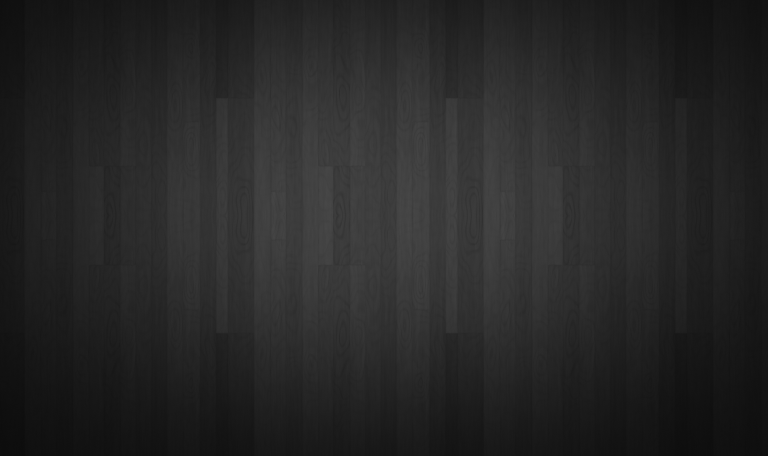
Write a Shadertoy shader that draws this texture.

```glsl
// Dark wooden planks under a soft oval light. A strip of fourteen planks repeats
// sideways and is mirrored about a horizontal axis; each plank has an inner and an
// outer board, with fibres and ring contours made from stretched value noise.

// Lengths are in canvas heights.
const float PERIOD = 0.5033;
const float STRIP_START = 0.160;
const float MIRROR_Y = 0.527;
const float LIGHT_Y = 0.56;
const vec2 LIGHT_RADIUS = vec2(0.77, 0.472);
const float AMBIENT = 0.049;
const float LIGHT_GAIN = 0.202;
const float FIBRE_DEPTH = 0.13;
const float RING_DEPTH = 0.085;
const float SEAM_DEPTH = 0.045;
const float SEAM_WIDTH = 0.0016;
const float KNOT_SHIFT = 0.008;

const int PLANKS = 14;
// Left edge of each plank in the strip, closed by the period.
const float EDGE[15] = float[15](0.0, 0.035, 0.068, 0.104, 0.138, 0.173, 0.206,
    0.241, 0.279, 0.314, 0.340, 0.397, 0.434, 0.467, PERIOD);
// Distance from the mirror axis to the butt joint; zero means an unbroken plank.
const float JOINT[14] = float[14](0.0, 0.1086, 0.1086, 0.1086, 0.0, 0.0, 0.0,
    0.206, 0.0, 0.258, 0.258, 0.0, 0.053, 0.0);
const float INNER_TONE[14] = float[14](1.04, 1.06, 0.93, 0.99, 0.97, 0.92, 1.03,
    1.04, 0.91, 1.04, 0.92, 1.04, 1.07, 0.96);
const float OUTER_TONE[14] = float[14](1.04, 1.00, 0.96, 1.02, 0.97, 0.92, 1.03,
    1.01, 0.91, 0.82, 0.87, 1.04, 1.02, 0.96);

float hash(vec2 p) {
    vec3 q = fract(p.xyx * 0.1031);
    q += dot(q, q.yzx + 33.33);
    return fract((q.x + q.y) * q.z);
}

float noise(vec2 p) {
    vec2 cell = floor(p), f = fract(p);
    f = f * f * (3.0 - 2.0 * f);
    float low = mix(hash(cell), hash(cell + vec2(1.0, 0.0)), f.x);
    float high = mix(hash(cell + vec2(0.0, 1.0)), hash(cell + 1.0), f.x);
    return mix(low, high, f.y);
}

// Brightness of one plank on either side of its joint.
float boardTone(int i, float v, float px) {
    float outer = smoothstep(JOINT[i] - px, JOINT[i] + px, v);
    return mix(INNER_TONE[i], OUTER_TONE[i], outer);
}

// Lengthwise streaks that wander slightly, centred on zero.
float fibres(vec2 p, float seed) {
    p.x += 0.008 * noise(vec2(p.x * 30.0, p.y * 14.0) + seed);
    float coarse = noise(vec2(p.x * 140.0, p.y * 7.0) + seed);
    float fine = noise(vec2(p.x * 330.0, p.y * 38.0) + seed * 1.7);
    return 0.5 * coarse + 0.5 * fine - 0.5;
}

// Broken growth rings: long ovals around a knot, bent by noise.
float rings(vec2 p, float knotV, float seed) {
    float warp = noise(vec2(p.x * 50.0, p.y * 24.0) + seed);
    float oval = length(vec2(p.x * 85.0, (p.y - knotV) * 26.0));
    float wave = abs(fract(oval * 1.3 + warp * 2.2) - 0.5) * 2.0;
    float broken = 0.35 + 0.65 * noise(vec2(p.x * 110.0, p.y * 45.0) + seed * 2.3);
    return smoothstep(0.35, 1.0, wave) * broken * exp(-0.25 * oval);
}

void mainImage(out vec4 fragColor, in vec2 fragCoord) {
    vec2 uv = fragCoord / iResolution.y;
    float px = 1.0 / iResolution.y;
    float x = mod(uv.x - STRIP_START, PERIOD);
    float v = abs(uv.y - MIRROR_Y);

    // Find the plank, blending tones across neighbouring edges.
    int id = 0;
    float tone = boardTone(PLANKS - 1, v, px);
    float seamDistance = PERIOD - x;
    for (int i = 0; i < PLANKS; i++) {
        if (x >= EDGE[i]) id = i;
        float cover = smoothstep(EDGE[i] - px, EDGE[i] + px, x);
        tone = mix(tone, boardTone(i, v, px), cover);
        seamDistance = min(seamDistance, abs(x - EDGE[i]));
    }

    // Seams and butt joints.
    float joint = JOINT[id];
    if (joint > 0.0) seamDistance = min(seamDistance, abs(v - joint));
    float seam = 1.0 - smoothstep(0.0, SEAM_WIDTH + px, seamDistance);

    // Grain is seeded by board, so the halves of a jointed plank differ.
    bool outerBoard = joint > 0.0 && v > joint;
    float seed = float(id) * 17.3 + (outerBoard ? 71.0 : 5.0);
    float centre = 0.5 * (EDGE[id] + EDGE[id + 1]);
    if (id == 10) centre += KNOT_SHIFT;
    vec2 local = vec2(x - centre, v);
    bool knotted = id == 2 || id == 10;
    float knotV = knotted && !outerBoard ? 0.0 : 0.04 + 0.36 * hash(vec2(seed, 3.0));
    if (id == 2 && outerBoard) knotV = 0.27;
    float ringDepth = RING_DEPTH * (knotted ? 2.0 : 1.2);

    float wood = tone * (1.0 + FIBRE_DEPTH * fibres(local, seed));
    wood *= 1.015 - ringDepth * rings(local, knotV, seed);
    wood *= 1.0 - SEAM_DEPTH * seam;

    // Broad oval light with a slightly flattened crown.
    vec2 lit = (uv - vec2(0.5 * iResolution.x / iResolution.y, LIGHT_Y)) / LIGHT_RADIUS;
    float light = AMBIENT + LIGHT_GAIN * exp(-pow(dot(lit, lit), 1.2));

    // Tiny dither hides banding in the dark gradient.
    float dither = (hash(floor(fragCoord)) - 0.5) / 255.0;
    fragColor = vec4(vec3(light * wood + dither), 1.0);
}
```
